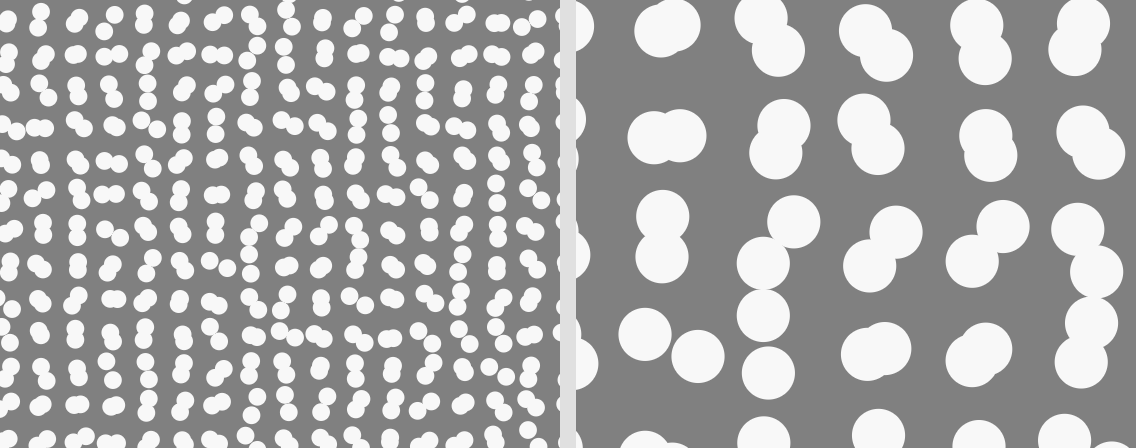
Left: the whole. Right: its middle third, enlarged.
Write a Shadertoy shader that draws this pattern.

```glsl
// Pale discs in pairs on a flat grey ground. Each cell of a loose grid holds
// two equal discs, set apart along a direction that drifts with gradient noise.
// Jitter of centre, turn and spacing makes some pairs merge and others chain.

const float TAU = 6.2831853;
const float CELLS_ACROSS = 16.0;
const float DISC_RADIUS = 0.253;      // lengths are in cells
const float CENTRE_JITTER = 0.17;
const float NEAREST_OFFSET = 0.06;    // disc centre to pair centre
const float FARTHEST_OFFSET = 0.285;
const vec3 GROUND = vec3(0.502);
const vec3 DISC = vec3(0.973);

// Two even random values in 0..1 for a lattice point.
vec2 hash2(vec2 p) {
    vec3 q = fract(p.xyx * vec3(0.1031, 0.1030, 0.0973));
    q += dot(q, q.yzx + 33.33);
    return fract((q.xx + q.yz) * q.zy);
}

vec2 unitVector(float angle) {
    return vec2(cos(angle), sin(angle));
}

// Slope of a random unit gradient at a lattice corner.
float cornerSlope(vec2 corner, vec2 offset) {
    return dot(unitVector(TAU * hash2(corner + 71.0).x), offset);
}

float gradientNoise(vec2 p) {
    vec2 i = floor(p), f = fract(p);
    vec2 w = f * f * f * (f * (f * 6.0 - 15.0) + 10.0);
    vec2 r = vec2(1.0, 0.0);
    float low = mix(cornerSlope(i, f), cornerSlope(i + r.xy, f - r.xy), w.x);
    float high = mix(cornerSlope(i + r.yx, f - r.yx), cornerSlope(i + r.xx, f - r.xx), w.x);
    return mix(low, high, w.y);
}

// Distance to the two discs that belong to one cell.
float pairDistance(vec2 p, vec2 cell, float radius) {
    vec2 jitter = hash2(cell + 19.0) - 0.5;
    vec2 shape = hash2(cell + 143.0);
    vec2 centre = cell + 0.5 + CENTRE_JITTER * jitter;
    // Directions lean towards the vertical and vary smoothly between cells.
    float angle = 0.25 * TAU + 3.2 * gradientNoise(cell * 0.37 + 5.3) + 0.7 * (shape.x - 0.5);
    vec2 offset = unitVector(angle) * mix(NEAREST_OFFSET, FARTHEST_OFFSET, shape.y);
    vec2 q = p - centre;
    return min(length(q - offset), length(q + offset)) - radius;
}

// Nearest disc among the cell and its eight neighbours.
float discField(vec2 p, float radius) {
    vec2 home = floor(p);
    float d = 1e3;
    for (int y = -1; y <= 1; y++)
        for (int x = -1; x <= 1; x++)
            d = min(d, pairDistance(p, home + vec2(x, y), radius));
    return d;
}

void mainImage(out vec4 fragColor, in vec2 fragCoord) {
    float pixel = CELLS_ACROSS / iResolution.x;
    float d = discField(fragCoord * pixel + 0.3, DISC_RADIUS);
    // One pixel of edge smoothing.
    float cover = clamp(0.5 - d / pixel, 0.0, 1.0);
    fragColor = vec4(mix(GROUND, DISC, cover), 1.0);
}
```
